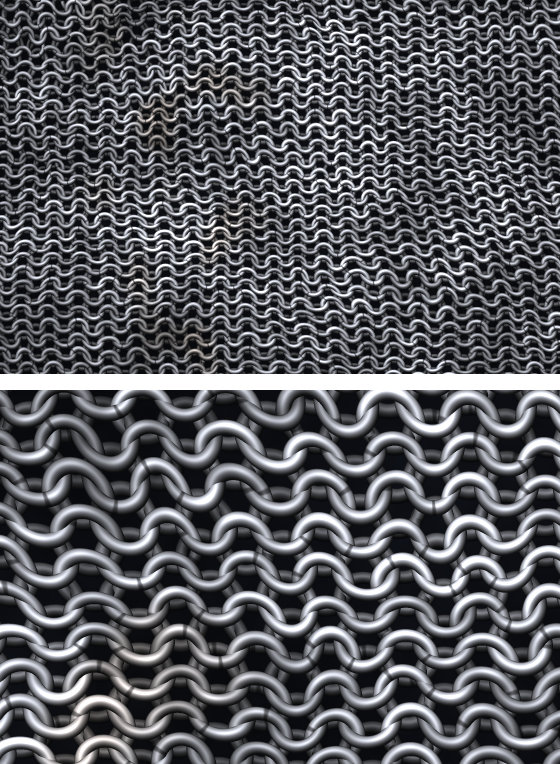
Top, the full canvas; bottom, a detail of the centre.
This texture is drawn by a Shadertoy shader. Its source:

```glsl
// Draws a sheet of worn steel chainmail: interlocked rings in alternating columns.

const float COLUMNS = 20.0;        // column pairs across a 3:2 canvas
const float ROWS = 28.0;           // ring rows down the canvas
const float ASPECT = 1.5;
const vec2  RING_RADII = vec2(0.335, 0.315); // in column periods
const float WIRE = 0.086;          // wire radius, in column periods
const float TILT = 0.22;           // how far the front arc rises
const float JITTER = 0.035;        // ring displacement
const float TURN = 0.22;           // ring rotation
const float LEAN = 0.09;           // drift of the columns
const float SAG = 0.6;             // droop of the rows to the right
const float WARP = 0.5;            // slow waves in the sheet
const int   SAMPLES = 3;           // antialiasing grid per axis
const vec3  LIGHT = vec3(-0.14, 0.53, 0.84);
const vec3  GAP_COLOR = vec3(0.038, 0.045, 0.062);
const vec3  STEEL = vec3(0.83, 0.845, 0.89);
const vec3  GLINT = vec3(0.93, 0.95, 1.0);
const vec3  RUST = vec3(0.95, 0.88, 0.80);

vec2 hash2(vec2 p) {
    vec3 q = fract(p.xyx * vec3(0.1031, 0.1030, 0.0973));
    q += dot(q, q.yzx + 33.33);
    return fract((q.xx + q.yz) * q.zy);
}

float gradientDot(vec2 cell, vec2 offset, vec2 f) {
    float a = 6.28318 * hash2(cell + offset + 57.0).x;
    return dot(vec2(cos(a), sin(a)), f - offset);
}

float gradientNoise(vec2 p) {
    vec2 i = floor(p), f = fract(p);
    vec2 u = f * f * f * (f * (f * 6.0 - 15.0) + 10.0);
    return mix(mix(gradientDot(i, vec2(0, 0), f), gradientDot(i, vec2(1, 0), f), u.x),
               mix(gradientDot(i, vec2(0, 1), f), gradientDot(i, vec2(1, 1), f), u.x), u.y);
}

// Light reflected by the wire; side is -1..1 across it, front is 0..1 from back to front.
vec3 shadeWire(vec2 outward, float side, float front, float polish) {
    float facing = sqrt(max(1.0 - side * side, 0.0));
    vec3 normal = vec3(outward * side, facing);
    float diffuse = max(dot(normal, LIGHT), 0.0);
    float glint = pow(max(dot(normal, normalize(LIGHT + vec3(0, 0, 1))), 0.0), 20.0);
    float depth = mix(0.40, 1.0, smoothstep(0.1, 0.75, front));
    float rim = mix(0.4, 1.0, smoothstep(0.0, 0.7, facing));
    vec3 color = STEEL * (0.09 + 0.70 * pow(diffuse, 1.6)) * rim;
    return (color + GLINT * 0.36 * glint) * depth * polish;
}

vec3 mail(vec2 uv) {
    float period = ASPECT / COLUMNS;
    float rowStep = COLUMNS / (ROWS * ASPECT);

    // The sheet hangs loose near the upper left corner.
    float slack = 1.0 - smoothstep(0.1, 0.85, distance(uv, vec2(0.0, 1.0)));
    vec2 p = uv / period;
    p.x += LEAN * p.y * uv.x;
    p.y += SAG * (pow(max(uv.x - 0.6, 0.0), 2.0) - slack * uv.x);
    p += WARP * vec2(gradientNoise(uv * 2.6), gradientNoise(uv * 2.2 + 19.0));
    p += 0.14 * vec2(gradientNoise(uv * 9.0 + 7.0), gradientNoise(uv * 9.0 + 31.0));
    float loose = 1.0 + 1.3 * slack;

    // Keep the highest wire among the nearby rings.
    vec3 color = GAP_COLOR;
    float top = -1e3;
    float nearColumn = floor(p.x * 2.0 + 0.5);
    for (int i = -1; i <= 1; i++) {
        float column = nearColumn + float(i);
        float odd = mod(column, 2.0);
        float upward = 1.0 - 2.0 * odd;   // which arc faces the viewer
        float nearRow = floor(p.y / rowStep - 0.5 * odd + 0.5);
        for (int j = -1; j <= 1; j++) {
            vec2 id = vec2(column, nearRow + float(j));
            vec2 shift = hash2(id + 101.0) - 0.5;
            vec2 trait = hash2(id + 211.0);
            vec2 center = vec2(0.5 * column, (id.y + 0.5 * odd) * rowStep);
            vec2 q = p - center - 2.0 * JITTER * loose * shift;
            float angle = TURN * loose * (trait.x - 0.5) * 2.0;
            float c = cos(angle), s = sin(angle);
            q = mat2(c, -s, s, c) * q;

            // Approximate distance to the ring's elliptical centre line.
            vec2 radii = RING_RADII * vec2(1.0, 0.92 + 0.16 * trait.y);
            vec2 k = q / radii;
            float r = max(length(k), 1e-3);
            vec2 slope = k / (radii * r);
            float side = (r - 1.0) / (length(slope) * WIRE);
            if (abs(side) >= 1.0) continue;

            float height = TILT * upward * k.y + WIRE * sqrt(1.0 - side * side);
            if (height > top) {
                top = height;
                float polish = 0.82 + 0.36 * hash2(id + 307.0).x;
                color = shadeWire(normalize(slope), side, 0.5 + 0.5 * upward * k.y, polish);
                // Dark joint where the wire ends meet.
                float joint = abs(atan(k.y, k.x) - (trait.y - 0.5) * 6.0);
                color *= mix(0.5, 1.0, smoothstep(0.03, 0.12, joint));
            }
        }
    }

    // Scuffs, faint rust patches and darker corners.
    color *= 1.0 + 0.25 * gradientNoise(uv * 45.0) + 0.45 * gradientNoise(uv * 4.0 + 3.0);
    float rust = smoothstep(0.02, 0.4, gradientNoise(uv * 6.0 + 11.0));
    rust *= 1.0 - smoothstep(0.05, 0.35, abs(uv.x - 0.48));
    color *= mix(vec3(1), RUST, 0.8 * rust);
    vec2 edge = (uv - vec2(0.55 * ASPECT, 0.5)) / vec2(ASPECT, 1.0);
    return max(color * (1.12 - 0.8 * dot(edge, edge)), GAP_COLOR * 0.8);
}

void mainImage(out vec4 fragColor, in vec2 fragCoord) {
    vec3 sum = vec3(0);
    for (int i = 0; i < SAMPLES * SAMPLES; i++) {
        vec2 offset = (vec2(i % SAMPLES, i / SAMPLES) + 0.5) / float(SAMPLES) - 0.5;
        sum += mail((fragCoord + offset) / iResolution.y);
    }
    fragColor = vec4(sum / float(SAMPLES * SAMPLES), 1.0);
}
```
